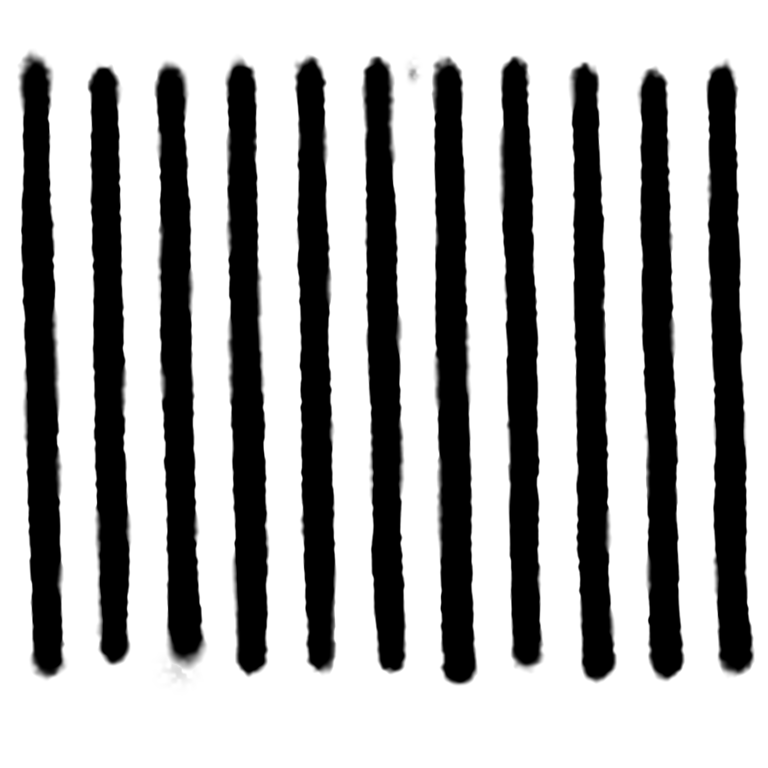
This pattern is drawn by a Shadertoy shader. Its source:

```glsl
// Eleven upright, slightly leaning black brush strokes with ragged, soft-ended ink on white.

float hash(vec2 p) {
    vec3 q = fract(p.xyx * 0.1031);
    q += dot(q, q.yzx + 33.33);
    return fract((q.x + q.y) * q.z);
}

float noise(vec2 p) {
    vec2 i = floor(p), f = fract(p);
    f = f * f * (3.0 - 2.0 * f);
    return mix(mix(hash(i), hash(i + vec2(1, 0)), f.x),
               mix(hash(i + vec2(0, 1)), hash(i + vec2(1, 1)), f.x), f.y);
}

// Bell-shaped swelling around zero
float bump(float x, float width) {
    return exp(-x * x / (width * width));
}

float brushStroke(vec2 uv, float id, float axis) {
    // Per-stroke variation
    float top = 0.919 + 0.022 * (hash(vec2(id, 3.0)) - 0.5);
    float bottom = 0.118 + 0.056 * (hash(vec2(id, 7.0)) - 0.5);
    float head = hash(vec2(id, 11.0));
    float foot = hash(vec2(id, 17.0)) - 0.4;
    float dry = id == 2.0 ? 1.0 : 0.0;
    bottom = mix(bottom, 0.143, dry);
    float fromTop = top - uv.y, fromBottom = uv.y - bottom;

    // Slow wander of the axis, and a sideways slip of the foot
    float x = uv.x - axis - 0.003 * (noise(vec2(id * 9.0, uv.y * 7.0)) - 0.5);
    x -= 0.003 * foot * bump(fromBottom - 0.03, 0.04);

    // Half width: full body, swollen head, pinched neck, blunt or tapered foot
    float radius = 0.0196 + 0.0022 * (noise(vec2(id * 5.0 + 40.0, uv.y * 9.0)) - 0.5);
    radius -= 0.0025 * smoothstep(0.25, 0.05, fromTop);
    radius += 0.0022 * head * bump(fromTop - 0.04, 0.022);
    radius -= 0.0014 * head * bump(fromTop - 0.085, 0.02);
    radius += 0.007 * (foot - 0.25) * smoothstep(0.12, 0.01, fromBottom);

    // Rounded ends, the upper one more pointed
    float over = max(max((0.028 - fromTop) * 0.62, (0.021 - fromBottom) * 0.85), 0.0);
    float dist = length(vec2(x, over)) - radius;

    // Ragged edges, rougher and softer toward the ends
    float ends = smoothstep(0.07, 0.0, min(fromTop, fromBottom));
    dist += (0.0022 + 0.002 * ends) * (noise(uv * 130.0) - 0.5);
    dist += 0.002 * (noise(uv * vec2(60.0, 38.0) + 20.0) - 0.5);
    float soft = 0.0017 + 0.0025 * ends;
    soft += 0.0035 * smoothstep(0.62, 0.85, noise(uv * vec2(40.0, 16.0) + id * 7.0));
    soft += 0.007 * dry * smoothstep(0.03, 0.0, fromBottom);
    soft = max(soft, 0.75 / iResolution.y);
    return smoothstep(soft, -soft, dist);
}

// Faint blotch of stray ink
float smudge(vec2 uv, vec2 center, vec2 size) {
    vec2 p = (uv - center) / size;
    return exp(-dot(p, p)) * smoothstep(0.2, 0.8, noise(uv * 150.0));
}

void mainImage(out vec4 fragColor, in vec2 fragCoord) {
    vec2 uv = fragCoord / iResolution.xy;

    // Nearest stroke, following the shared lean
    float lean = 0.0165 * (0.92 - uv.y) / 0.8;
    float id = clamp(round((uv.x - 0.0445 - lean) / 0.0895), 0.0, 10.0);
    float ink = brushStroke(uv, id, 0.0445 + id * 0.0895 + lean);

    // Stray marks: a speck between heads and a dry trail below one foot
    ink = max(ink, 0.55 * smudge(uv, vec2(0.538, 0.907), vec2(0.006, 0.010)));
    ink = max(ink, 0.14 * smudge(uv, vec2(0.232, 0.127), vec2(0.018, 0.016)));

    fragColor = vec4(vec3(1.0 - ink), 1.0);
}
```
